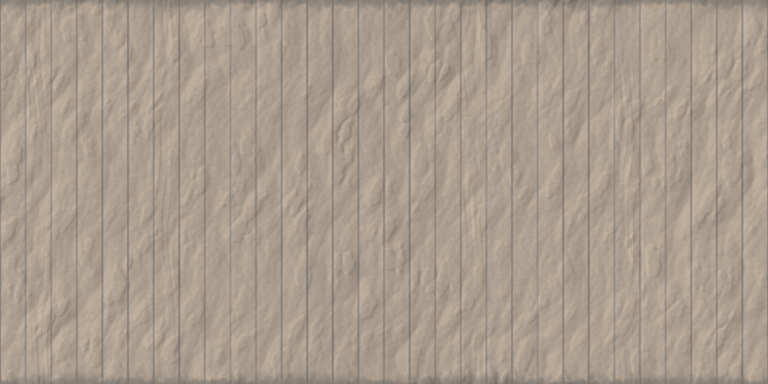
Write a Shadertoy shader that draws this texture.

```glsl
#define SLATS 30.0
#define GROOVE_HALF_WIDTH 0.036
#define LUMP_SCALE 12.0
#define RELIEF 1.2
#define GRAIN 0.06
#define GRIT 0.05
#define GRIME_HEIGHT 0.022
#define CLAY vec3(0.680, 0.625, 0.564)
#define GROOVE_GREY vec3(0.50, 0.485, 0.465)
#define GRIME_GREY vec3(0.48, 0.455, 0.425)
#define GRAIN_CENTRES vec4(0.10, 0.43, 1.23, 1.64)

float hash(vec2 p) {
    vec3 q = fract(p.xyx * 0.1031);
    q += dot(q, q.yzx + 33.33);
    return fract((q.x + q.y) * q.z);
}

// Rounded cellular domes, blended smoothly where they meet
float domes(vec2 p) {
    vec2 cell = floor(p), f = p - cell;
    float sum = 0.0001;
    for (int y = -1; y <= 1; y++)
    for (int x = -1; x <= 1; x++) {
        vec2 o = vec2(x, y), id = cell + o;
        vec2 d = o + vec2(hash(id), hash(id + 57.3)) - f;
        float size = 0.3 + 1.4 * hash(id + 19.7);
        sum += size * exp(-16.0 * dot(d, d));
    }
    return log(sum) / 16.0;
}

// Slow drift built from layered sines, about -1 to 1
float drift(vec2 p) {
    return 0.5 * sin(p.x * 3.1 + 2.0 * sin(p.y * 2.3 + 0.7))
         + 0.3 * sin(p.y * 6.7 - p.x * 4.3 + 1.9)
         + 0.2 * sin(p.x * 13.0 + p.y * 9.0);
}

// Steep leaning lumps with chipped ledges and a rough skin
float height(vec2 p) {
    vec2 q = p + 0.010 * sin(p.yx * vec2(21.0, 17.0) + vec2(0.0, 2.0));
    q = vec2(q.x - 0.24 * q.y, 0.60 * q.y) * LUMP_SCALE;
    float large = domes(q);
    float small = domes(q * vec2(2.2, 2.0) + 11.0);
    float fine = domes(q * vec2(5.3, 6.1) + 31.0);
    float ledge = smoothstep(-0.20, -0.13, large + 0.5 * small + 0.12 * fine);
    float strength = 0.9 + 0.45 * drift(p * 2.3 + 2.0);
    return strength * (0.42 * large + 0.055 * ledge + 0.2 * small) + 0.06 * fine;
}

// Thin wavy wood grain, limited to a few vertical bands
float woodGrain(vec2 p) {
    vec4 d = (p.x - GRAIN_CENTRES - 0.02 * sin(p.y * 7.0)) / 0.035;
    float band = 0.08 + dot(exp(-d * d), vec4(1.0));
    float phase = p.x * 420.0 + 5.0 * sin(p.y * 6.0 + p.x * 12.0) + 2.0 * sin(p.y * 19.0 + p.x * 45.0);
    float streak = 0.3 - pow(0.5 + 0.5 * sin(phase), 4.0) - 0.4 * sin(phase * 0.43 + p.y * 11.0);
    float patches = smoothstep(-0.5, 0.5, drift(p * vec2(3.0, 2.6) + 6.0));
    return band * streak * mix(0.4, 1.2, patches);
}

void mainImage(out vec4 fragColor, in vec2 fragCoord) {
    vec2 uv = fragCoord / iResolution.xy;
    vec2 p = vec2(uv.x * 2.0, uv.y);

    // Relief lit from the upper left
    vec2 toShade = 0.0035 * vec2(0.90, -0.44);
    float slope = height(p + toShade) - height(p - toShade);
    float shade = RELIEF * clamp(slope, -0.14, 0.07);

    // Surface wear and tone
    float grit = domes(p * vec2(110.0, 140.0)) + 0.1;
    shade += GRIT * grit;
    shade += GRAIN * woodGrain(p);
    shade += 0.014 * drift(p * 1.3 + 8.0);

    // Slats and the continuous grooves between them
    float u = uv.x * SLATS;
    float line = floor(u + 0.5);
    float soft = SLATS / iResolution.x + 0.008;
    float fromLine = u - line;
    float groove = 1.0 - smoothstep(-0.7 * soft, 0.7 * soft, abs(fromLine) - GROOVE_HALF_WIDTH);
    float depth = mix(0.5, 0.95, hash(vec2(mod(line, SLATS), 3.0)));
    depth += 0.12 * drift(vec2(line * 1.7, p.y * 3.0));
    shade += 0.02 * (hash(vec2(floor(u), 7.0)) - 0.5);
    shade += 0.02 * exp(-pow((fromLine - 0.10) / 0.05, 2.0));

    vec3 color = CLAY * (1.0 + shade);
    color = mix(color, GROOVE_GREY * (1.0 + 0.6 * shade), groove * clamp(depth, 0.0, 1.0));

    // Patchy grime fading in from the top and bottom
    float edge = min(uv.y, 1.0 - uv.y) / GRIME_HEIGHT;
    float patchy = 0.8 + 0.6 * drift(p * vec2(4.0, 1.0) + 3.0) + 2.0 * (domes(p * 45.0) + 0.1);
    float grime = 0.7 * exp(-edge * edge / max(patchy, 0.15));
    color = mix(color, GRIME_GREY * (1.0 + shade), grime);

    fragColor = vec4(clamp(color, 0.0, 1.0), 1.0);
}
```
